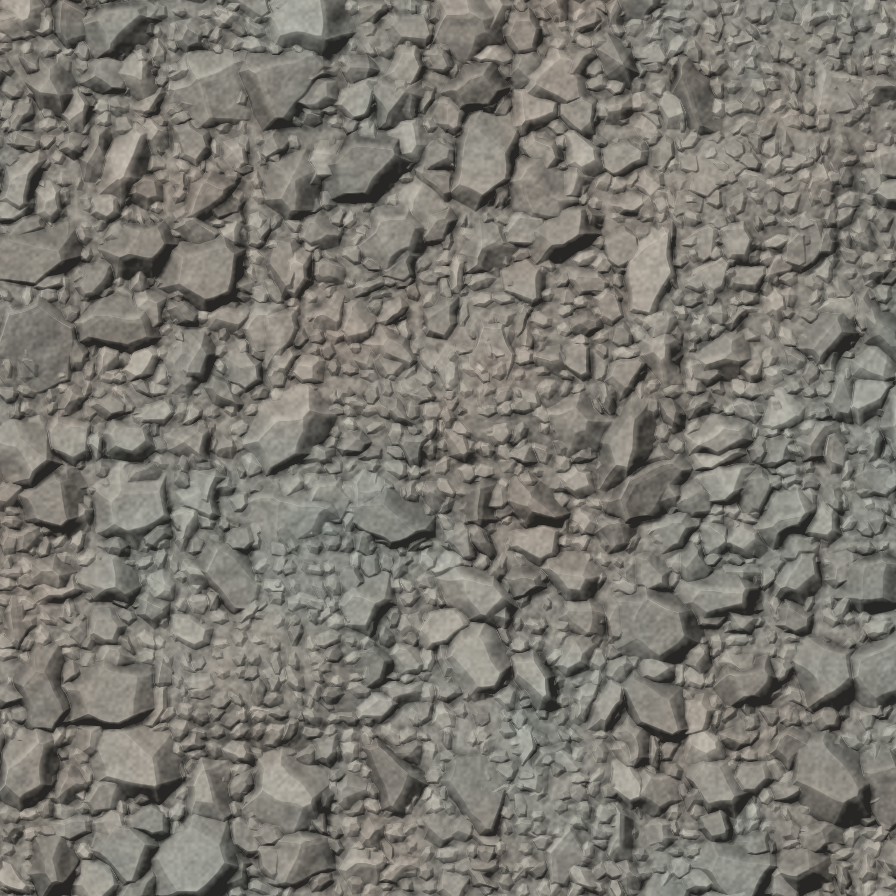
Write a WebGL 1 fragment shader that draws this texture.

```glsl
precision highp float;
uniform vec2 u_resolution;

// Cells across the canvas for each size of stone
const float BOULDERS = 10.5;
const float COBBLES = 21.0;
const float GRAVEL = 47.0;
// Relief, in canvas widths
const float DUST_DEPTH = 0.026;
const float ROUGHNESS = 0.0017;
const float EDGE_WARP = 0.007;
const float SLOPE_STEP = 0.0016;
const float GAP_RADIUS = 0.009;
// Light and tone
const vec3 LIGHT = vec3(-0.45, 0.5, 0.74);
const float BASE_TONE = 0.585;
const float RELIEF = 0.25;
const float GAP_DARKNESS = 0.27;
const float STONE_CONTRAST = 0.13;
const float GRAIN = 0.13;
const vec3 STONE_COLOUR = vec3(1.02, 1.0, 0.94);
const vec3 WARM_SHIFT = vec3(0.07, -0.01, -0.03);
const mat2 SIXTH_TURN = mat2(0.5, 0.866, -0.866, 0.5);

vec3 hash3(vec2 p) {
  vec3 q = fract(vec3(p.xyx) * vec3(0.1031, 0.1030, 0.0973));
  q += dot(q, q.yxz + 33.33);
  return fract((q.xxy + q.yzz) * q.zyx);
}

float noise(vec2 p) {
  vec2 i = floor(p), f = fract(p);
  f = f * f * (3.0 - 2.0 * f);
  float low = mix(hash3(i).x, hash3(i + vec2(1.0, 0.0)).x, f.x);
  float high = mix(hash3(i + vec2(0.0, 1.0)).x, hash3(i + 1.0).x, f.x);
  return mix(low, high, f.y);
}

float patches(vec2 p) {
  return 0.6 * noise(p * 3.6 + 4.0) + 0.4 * noise(p * 9.0 + 17.0);
}

// Highest faceted stone over p: x is height, y is the stone's own tone
vec2 stones(vec2 p, float cells, float seed) {
  vec2 q = p * cells;
  vec2 best = vec2(-0.05, 0.4);
  for (int j = -1; j <= 1; j++) {
    for (int i = -1; i <= 1; i++) {
      vec2 cell = floor(q) + vec2(float(i), float(j));
      vec3 place = hash3(cell + seed);
      vec3 shape = hash3(cell + seed + 71.0);
      vec2 d = q - cell - 0.2 - 0.6 * place.xy;
      float angle = place.z * 6.2832;
      float c = cos(angle), s = sin(angle);
      d = mat2(c, s, -s, c) * d;
      d.y *= mix(1.0, 1.7, shape.x);
      float size = mix(0.3, 0.62, shape.y);
      // A tilted top, cut by six sloping sides
      float h = 0.3 + dot(d, shape.zx - 0.5) * 0.7;
      vec2 side = vec2(1.0, 0.0);
      for (int k = 0; k < 6; k++) {
        float vary = fract(shape.z * (7.3 + 3.1 * float(k)));
        float reach = size * (0.72 + 0.42 * vary);
        h = min(h, (reach - dot(d, side)) * (0.8 + 1.5 * fract(vary * 5.7)));
        side = SIXTH_TURN * side;
      }
      h += (shape.z - 0.5) * 0.16;
      if (h > best.x) best = vec2(h, fract(place.x * 9.1 + shape.y));
    }
  }
  return vec2(best.x / cells, best.y);
}

// Whole surface: stones of three sizes, partly buried in dust
vec2 surface(vec2 p) {
  float rough = (noise(p * 95.0) - 0.5) + 0.5 * (noise(p * 220.0) - 0.5);
  vec2 warp = vec2(noise(p * 42.0), noise(p * 42.0 + 31.0)) - 0.5;
  vec2 q = p + EDGE_WARP * warp;
  float ground = DUST_DEPTH * smoothstep(0.48, 0.78, patches(p));
  vec2 top = stones(q, GRAVEL, 13.0);
  top.x += ground;
  vec2 cobble = stones(q, COBBLES, 37.0);
  cobble.x += 0.5 * ground;
  if (cobble.x > top.x) top = cobble;
  vec2 boulder = stones(q, BOULDERS, 5.0);
  if (boulder.x > top.x) top = boulder;
  return vec2(top.x + ROUGHNESS * rough, top.y);
}

void main() {
  vec2 p = gl_FragCoord.xy / min(u_resolution.x, u_resolution.y);
  vec2 here = surface(p);
  vec2 right = surface(p + vec2(SLOPE_STEP, 0.0));
  vec2 above = surface(p + vec2(0.0, SLOPE_STEP));
  vec2 slope = vec2(right.x - here.x, above.x - here.x) / SLOPE_STEP;
  float lit = dot(normalize(vec3(-slope, 1.0)), LIGHT) - LIGHT.z;

  // Higher neighbours close off the gaps, most of all towards the light
  float gap = 0.0;
  vec2 way = normalize(LIGHT.xy);
  for (int k = 0; k < 4; k++) {
    float weight = k == 0 ? 0.55 : 0.25;
    float rise = surface(p + way * GAP_RADIUS).x - here.x;
    gap += weight * max(rise / GAP_RADIUS - 0.08, 0.0);
    way = vec2(-way.y, way.x);
  }

  // Tone of each stone, mineral grain and broad stains
  float stone = (here.y + right.y + above.y) / 3.0 - 0.5;
  float grain = 0.6 * noise(p * 260.0 + 9.0) + 0.4 * noise(p * 70.0 + 3.0) - 0.5;
  float tone = BASE_TONE + RELIEF * lit + STONE_CONTRAST * stone + GRAIN * grain;
  tone -= GAP_DARKNESS * min(gap, 1.3);
  tone = clamp(tone, 0.15, 0.82);
  float warmth = noise(p * 5.0 + 51.0) + 0.5 * noise(p * 24.0 + 8.0) - 0.75;
  gl_FragColor = vec4(tone * (STONE_COLOUR + WARM_SHIFT * warmth), 1.0);
}
```
